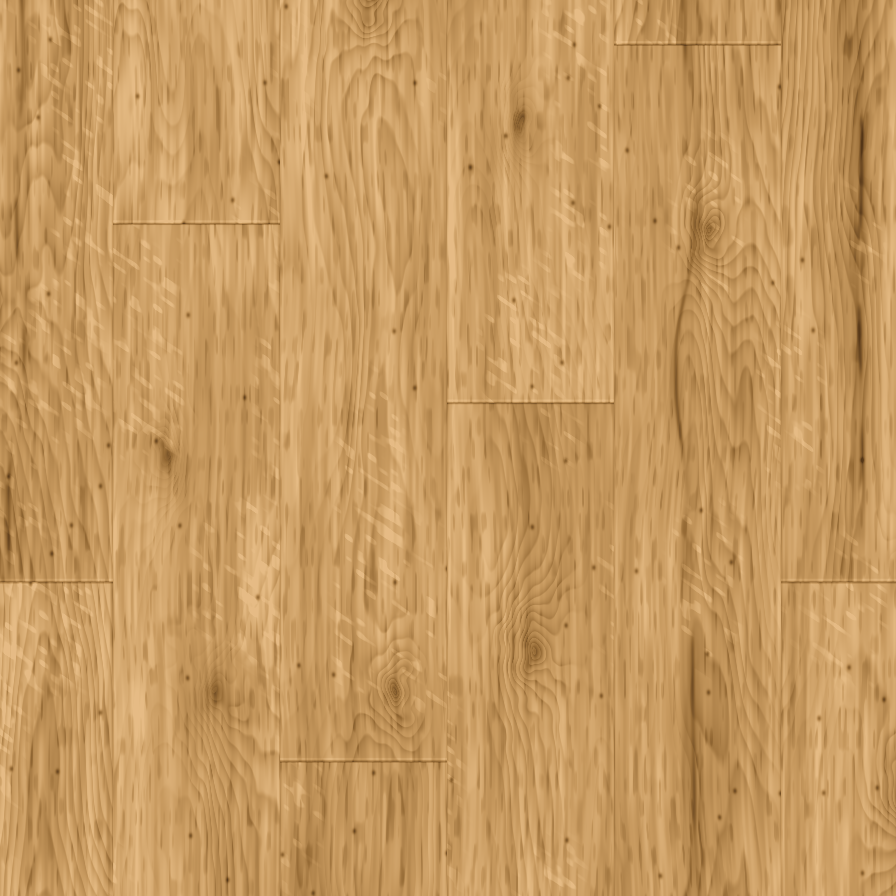
Write a WebGL 1 fragment shader that draws this texture.

```glsl
precision highp float;
// Oak floor: upright planks with cathedral grain, knots, pores and thin joints.
uniform vec2 u_resolution;

// Colours, from knot core to pale wood
const vec3 KNOT_BROWN = vec3(0.33, 0.21, 0.09);
const vec3 DARK_OAK = vec3(0.59, 0.42, 0.21);
const vec3 HONEY_OAK = vec3(0.78, 0.60, 0.37);
const vec3 PALE_OAK = vec3(0.86, 0.69, 0.47);

// Layout, in canvas heights
const float PLANK_WIDTH = 0.1865;
const float FIRST_SEAM = 0.126;
const float FIRST_JOINT = 0.35;
const float JOINT_STEP = 0.40;
const float SEAM_HALF_WIDTH = 0.0008;

// Strengths, as changes of tone
const float BASE_TONE = 0.815;
const float RING_COUNT = 11.0;
const float RING_DEPTH = 0.10;
const float FIBRE_DEPTH = 0.085;
const float PORE_DEPTH = 0.09;
const float KNOT_DEPTH = 0.24;
const float FLECK_LIGHT = 0.07;

float hash(vec2 p) {
  vec3 q = fract(vec3(p.xyx) * 0.1031);
  q += dot(q, q.yzx + 33.33);
  return fract((q.x + q.y) * q.z);
}

float noise(vec2 p) {
  vec2 i = floor(p), f = fract(p);
  f = f * f * f * (f * (f * 6.0 - 15.0) + 10.0);
  float low = mix(hash(i), hash(i + vec2(1.0, 0.0)), f.x);
  float high = mix(hash(i + vec2(0.0, 1.0)), hash(i + 1.0), f.x);
  return mix(low, high, f.y);
}

// Smooth line of the given half width around zero distance
float line(float d, float halfWidth) {
  float pixel = 1.0 / u_resolution.y;
  return 1.0 - smoothstep(halfWidth - 0.5 * pixel, halfWidth + pixel, abs(d));
}

// Scattered small dark specks, one candidate in each cell
float specks(vec2 p) {
  vec2 cell = floor(p / 0.035);
  vec2 centre = 0.2 + 0.6 * vec2(hash(cell + 5.1), hash(cell + 9.7));
  vec2 d = (fract(p / 0.035) - centre) * 0.035 / vec2(0.0022, 0.003);
  return step(0.91, hash(cell + 2.3)) * exp(-dot(d, d));
}

// Tone of the wood; p.x runs across the plank from its middle, p.y along it
float woodTone(vec2 p, vec2 id) {
  float seed = hash(id + 17.0);
  vec2 q = p + vec2(seed * 7.0 + 2.0, hash(id + 31.0) * 9.0 + 2.0);
  q.x += 0.010 * (noise(q * vec2(4.0, 5.0)) - 0.5);
  float tone = BASE_TONE + 0.035 * (seed - 0.5);

  // Nested arches around the heart of the plank, bent by noise
  float heart = p.x - 0.09 * (hash(id + 43.0) - 0.5);
  float rings = 7.0 * sqrt(heart * heart + 0.0002) + 0.8 * p.y;
  rings += 0.8 * noise(q * vec2(9.0, 2.2)) + 0.25 * noise(q * vec2(27.0, 6.0));
  rings += 0.05 * noise(q * vec2(90.0, 18.0));

  // Knots darken the wood and push the rings aside
  float knotShade = 0.0;
  for (int i = 0; i < 2; i++) {
    vec2 k = id + float(i) * 13.0;
    vec2 centre = vec2(0.11 * (hash(k + 3.0) - 0.5), 0.5 * (float(i) + hash(k + 7.0)));
    float size = mix(0.011, 0.020, hash(k + 11.0));
    vec2 d = (p - centre) / (size * vec2(1.0, 1.8));
    d += 0.7 * (vec2(noise(q * 45.0), noise(q * 45.0 + 70.0)) - 0.5);
    float r = length(d);
    float present = step(0.25, hash(k + 19.0));
    rings += present * 0.9 * exp(-0.55 * r);
    float core = exp(-3.0 * r * r) * (0.4 + noise(q * vec2(110.0, 60.0)));
    knotShade += present * (0.30 * exp(-0.35 * r * r) + 0.8 * core);
  }
  float phase = fract(rings * RING_COUNT);
  float lateWood = phase * phase * (1.0 - smoothstep(0.82, 1.0, phase));
  float figure = smoothstep(0.25, 0.75, noise(q * vec2(13.0, 2.0) + 40.0));
  tone -= RING_DEPTH * lateWood * mix(0.3, 1.3, figure);
  tone -= KNOT_DEPTH * knotShade;

  // Broad bands, blotches and straight fibres
  tone += 0.09 * (noise(q * vec2(22.0, 1.8)) - 0.5);
  tone += 0.06 * (noise(q * vec2(9.0, 5.0) + 20.0) - 0.5);
  tone += FIBRE_DEPTH * (noise(q * vec2(130.0, 5.0)) - 0.5);
  tone += FIBRE_DEPTH * (noise(q * vec2(290.0, 16.0)) - 0.5);

  // Short dark pores and small specks
  float pores = smoothstep(0.62, 0.92, noise(q * vec2(310.0, 38.0) + 60.0));
  tone -= PORE_DEPTH * pores * mix(0.6, 1.4, lateWood);
  tone -= 0.28 * specks(q);

  // Broken mineral streak in some planks
  float streak = p.x + 0.025 - 0.022 * noise(vec2(q.y * 6.0, 3.0));
  float broken = smoothstep(0.45, 0.8, noise(vec2(q.y * 14.0, seed * 50.0)));
  float shade = 0.06 * exp(-streak * streak / 0.00012)
              + 0.20 * broken * exp(-streak * streak / 0.000006);
  tone -= step(0.65, hash(id + 53.0)) * shade;

  // Pale slanting ray flecks in patches
  float patches = smoothstep(0.58, 0.8, noise(q * vec2(14.0, 5.0) + 90.0));
  float flecks = smoothstep(0.68, 0.88, noise(vec2(q.x * 80.0, q.y * 130.0 + q.x * 90.0)));
  return tone + FLECK_LIGHT * patches * flecks;
}

vec3 woodColour(float tone) {
  vec3 c = mix(KNOT_BROWN, DARK_OAK, clamp((tone - 0.33) / 0.26, 0.0, 1.0));
  c = mix(c, HONEY_OAK, clamp((tone - 0.59) / 0.19, 0.0, 1.0));
  return c + (PALE_OAK - HONEY_OAK) * clamp((tone - 0.78) / 0.08, 0.0, 1.5);
}

void main() {
  vec2 uv = gl_FragCoord.xy / u_resolution.y;
  float across = (uv.x - FIRST_SEAM) / PLANK_WIDTH + 1.0;
  float column = floor(across);
  float along = uv.y - fract(FIRST_JOINT + JOINT_STEP * column);
  vec2 id = vec2(column, floor(along) + 2.0);
  vec2 p = vec2((fract(across) - 0.5) * PLANK_WIDTH, fract(along));
  float tone = woodTone(p, id);

  // Joints: dark across the ends with a pale rim, fainter along the sides
  float side = 0.5 * PLANK_WIDTH - abs(p.x);
  float worn = noise(vec2(column * 5.0, uv.y * 22.0));
  tone -= 0.10 * worn * line(side, SEAM_HALF_WIDTH);
  tone += 0.04 * line(side - 0.003, SEAM_HALF_WIDTH) * (1.0 - worn);
  tone -= 0.17 * line(along, SEAM_HALF_WIDTH);
  tone += 0.05 * line(along - 0.003, SEAM_HALF_WIDTH);
  gl_FragColor = vec4(woodColour(tone), 1.0);
}
```
